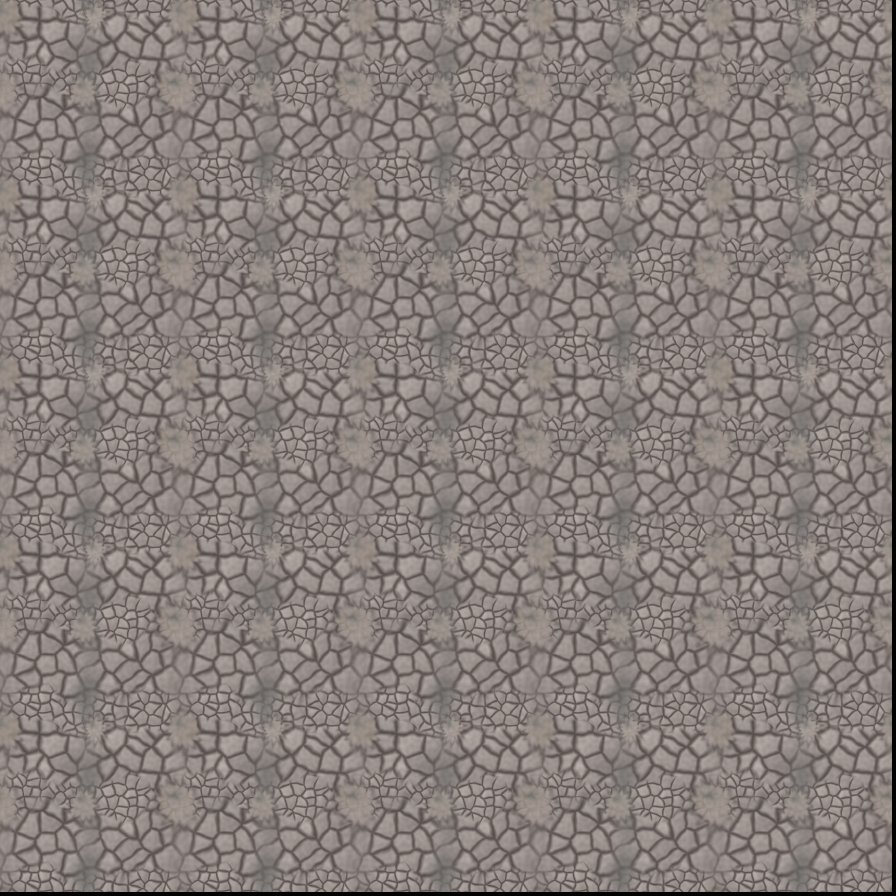
Reproduce this texture procedurally as a Shadertoy shader.

```glsl
// Weathered ground of cracked, pebbly stone, repeated in a square grid of tiles.
// Wrapped Voronoi cells form the stones, wrapped gradient noise adds wear, and
// smooth fluted mounds sit on two soft columns; a black edge closes two sides.

const float REPEATS = 5.0;          // tiles across and down
const float MARGIN = 0.0045;        // black edge, right and bottom
const float STONES = 9.0;           // large stones per tile side
const float PEBBLES = 17.0;         // small stones per tile side
const float CRACK_WIDTH = 0.20;     // in stone units
const float JITTER = 0.92;
const float FLUTES = 13.0;          // ridges round each mound
const float TAU = 6.2831853;
const vec3 CRACK_COLOR = vec3(0.35, 0.315, 0.305);
const vec3 STONE_COLOR = vec3(0.645, 0.61, 0.595);
const vec3 MOUND_COLOR = vec3(0.62, 0.575, 0.535);
const vec3 COOL_COLOR = vec3(0.40, 0.405, 0.40);
const vec3 EDGE_COLOR = vec3(0.015, 0.008, 0.004);
const vec2 LIGHT = vec2(-0.6, -0.8); // tile y points down

// Mound centre and radius in tile units
const int MOUND_COUNT = 4;
const vec3 MOUNDS[MOUND_COUNT] = vec3[](
    vec3(0.00, 0.51, 0.105), vec3(0.02, 0.09, 0.085),
    vec3(0.53, 0.09, 0.075), vec3(0.47, 0.51, 0.080));

vec2 hash2(vec2 p) {
    vec3 q = fract(p.xyx * vec3(0.1031, 0.1030, 0.0973));
    q += dot(q, q.yzx + 33.33);
    return fract((q.xx + q.yz) * q.zy);
}

float cornerSlope(vec2 cell, vec2 offset, float period) {
    float angle = TAU * hash2(mod(cell, period) + 71.0).x;
    return dot(vec2(cos(angle), sin(angle)), offset);
}

// Gradient noise that wraps after one tile
float gradientNoise(vec2 tile, float period) {
    vec2 p = tile * period, i = floor(p), f = p - i;
    vec2 u = f * f * f * (f * (f * 6.0 - 15.0) + 10.0);
    vec2 e = vec2(1.0, 0.0);
    float low = mix(cornerSlope(i, f, period), cornerSlope(i + e, f - e, period), u.x);
    float high = mix(cornerSlope(i + e.yx, f - e.yx, period),
                     cornerSlope(i + 1.0, f - 1.0, period), u.x);
    return mix(low, high, u.y);
}

vec2 sitePosition(vec2 cell, float period) {
    return 0.5 + JITTER * (hash2(mod(cell, period) + period) - 0.5);
}

// Wrapped Voronoi: distance to border, random tone, offset from the site
vec4 stoneCells(vec2 tile, float period) {
    vec2 p = tile * period, i = floor(p), f = p - i;
    vec2 nearest = vec2(8.0), nearestCell = vec2(0.0);
    for (int y = -1; y <= 1; y++)
    for (int x = -1; x <= 1; x++) {
        vec2 g = vec2(x, y);
        vec2 r = g + sitePosition(i + g, period) - f;
        if (dot(r, r) < dot(nearest, nearest)) { nearest = r; nearestCell = g; }
    }
    float border = 8.0;
    for (int y = -2; y <= 2; y++)
    for (int x = -2; x <= 2; x++) {
        vec2 g = nearestCell + vec2(x, y);
        vec2 r = g + sitePosition(i + g, period) - f, across = r - nearest;
        if (dot(across, across) > 0.0001)
            border = min(border, dot(0.5 * (r + nearest), normalize(across)));
    }
    float tone = hash2(mod(i + nearestCell, period) + 131.0).y;
    return vec4(border, tone, -nearest);
}

// Height-like brightness of one layer of stones, 0 in the cracks
float stoneShade(vec2 tile, float period, float pixel) {
    vec4 cell = stoneCells(tile, period);
    float width = max(CRACK_WIDTH * mix(0.75, 1.25, cell.y), pixel * period);
    float body = smoothstep(-0.02, width, cell.x);
    return body * (0.94 + 0.24 * (cell.y - 0.5) + 0.22 * dot(cell.zw, LIGHT));
}

void mainImage(out vec4 fragColor, in vec2 fragCoord) {
    vec2 uv = fragCoord / iResolution.xy;
    vec2 grid = vec2(uv.x, 1.0 - uv.y) * REPEATS / (1.0 - MARGIN);
    vec2 tile = fract(grid);
    float pixel = REPEATS / iResolution.y;

    // Stones, with pebbles gathered in the two busy rows
    float broad = gradientNoise(tile, 5.0);
    float grain = gradientNoise(tile, 36.0);
    vec2 warped = tile + 0.014 * vec2(gradientNoise(tile, 16.0), gradientNoise(tile + 0.37, 16.0));
    float rows = 0.5 + 0.5 * cos(2.0 * TAU * (tile.y + 0.03));
    float pebbly = smoothstep(0.55, 0.85, rows + 0.7 * broad);
    float shade = mix(stoneShade(warped, STONES, pixel), stoneShade(warped, PEBBLES, pixel), pebbly);

    // Blurred columns: warm on the tile side, cool and dark in the middle
    vec2 column = abs(fract(tile.x - vec2(0.01, 0.49) + 0.5) - 0.5) + 0.04 * broad;
    vec2 veil = exp(-column * column / 0.0032);
    shade = mix(shade, 0.72 + 0.45 * broad, 0.55 * max(veil.x, veil.y));
    vec3 color = mix(CRACK_COLOR, STONE_COLOR, shade);
    color = mix(color, COOL_COLOR, veil.y * (0.12 + 0.48 * rows));

    // Mounds: fluted rim, shaded hollow near the top, smooth face
    for (int i = 0; i < MOUND_COUNT; i++) {
        vec2 d = fract(tile - MOUNDS[i].xy + 0.5) - 0.5;
        float angle = atan(d.y, d.x), radius = MOUNDS[i].z;
        float flute = cos(FLUTES * angle + 8.0 * broad);
        float r = length(d * vec2(1.1, 0.95)) / radius + 0.10 * flute + 0.5 * broad;
        float rim = exp(-pow((r - 1.12) / 0.2, 2.0)) * (0.65 - 0.35 * flute);
        float face = 1.0 - smoothstep(0.75, 1.1, r);
        float hollow = exp(-dot(d + vec2(0.2, 0.45) * radius, d + vec2(0.2, 0.45) * radius)
                           / (0.12 * radius * radius));
        vec3 mound = mix(MOUND_COLOR, STONE_COLOR, 0.3 + 0.5 * broad);
        color = mix(color, CRACK_COLOR, 0.5 * rim);
        color = mix(color, mix(mound, COOL_COLOR, 0.6 * hollow), 0.8 * face);
    }

    // Grain, broad wear and the black edge
    color *= 1.0 + 0.10 * grain + 0.08 * broad;
    vec2 inside = smoothstep(-0.5, 0.5, (vec2(1.0 - uv.x, uv.y) - MARGIN) * iResolution.xy);
    fragColor = vec4(mix(EDGE_COLOR, color, inside.x * inside.y), 1.0);
}
```
